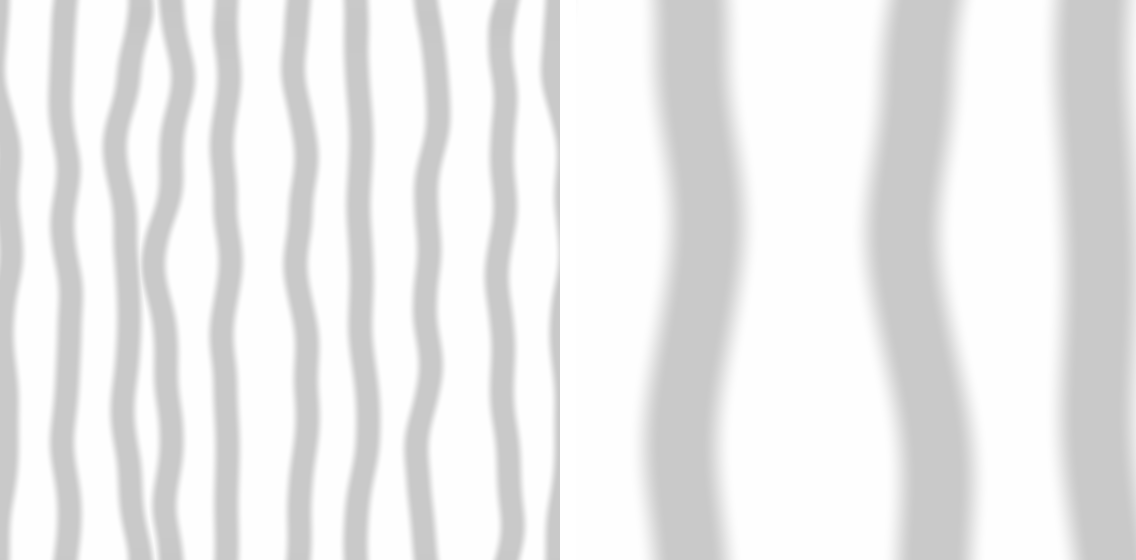
Left: the whole. Right: its middle third, enlarged.
Write a WebGL 1 fragment shader that draws this pattern.

```glsl
precision highp float;
// Nine soft grey vertical stripes, unevenly spaced and gently wandering, on white.

uniform vec2 u_resolution;

const float STRIPES = 9.0;
const float TAU = 6.283185;

float hash(vec2 p) {
    return fract(sin(dot(p, vec2(12.99, 78.23)) + 1.7) * 43758.5);
}

// Gradient noise along one axis, wrapping after a whole number of cells.
float wrappedNoise(float y, float cells, float seed) {
    float cell = floor(y * cells);
    float f = fract(y * cells);
    float slopeA = hash(vec2(mod(cell, cells), seed)) * 2.0 - 1.0;
    float slopeB = hash(vec2(mod(cell + 1.0, cells), seed)) * 2.0 - 1.0;
    float fade = f * f * f * (f * (f * 6.0 - 15.0) + 10.0);
    return mix(slopeA * f, slopeB * (f - 1.0), fade);
}

// Shortest signed distance on a unit circle.
float wrapDelta(float d) {
    return fract(d + 0.5) - 0.5;
}

// Uneven resting position of a stripe across the tile.
float stripeBase(float index) {
    float t = TAU * index / STRIPES;
    float shift = -0.1 + 0.2 * cos(t) + 0.05 * sin(2.0 * t) - 0.096 * cos(3.0 * t - 1.04);
    return (index + shift) / STRIPES;
}

// Sideways drift of a stripe along its length.
float stripeWander(float y, float index) {
    float phase = hash(vec2(index, 31.0));
    return 0.055 * wrappedNoise(y + phase, 3.0, index + 11.0)
         + 0.030 * wrappedNoise(y + phase * 2.0, 6.0, index + 23.0);
}

void main() {
    vec2 uv = gl_FragCoord.xy / u_resolution;
    float ink = 0.0;
    float shade = 0.0;

    for (int i = 0; i < 9; i++) {
        float index = float(i);
        float center = stripeBase(index) + stripeWander(uv.y, index);
        float dist = abs(wrapDelta(uv.x - center));

        // Faint thickened knot near the top of each stripe
        float knotY = 0.93 + 0.08 * hash(vec2(index, 47.0));
        float knotDist = wrapDelta(uv.y - knotY) / 0.03;
        float knot = exp(-knotDist * knotDist) * hash(vec2(index, 59.0));

        // Blurred stripe profile
        float cover = 1.0 - smoothstep(0.012, 0.031, dist - 0.0015 * knot);
        ink = max(ink, cover);
        shade = max(shade, cover * knot);
    }

    float grey = mix(0.995, 0.787, ink) - 0.015 * shade;
    gl_FragColor = vec4(vec3(grey), 1.0);
}
```
